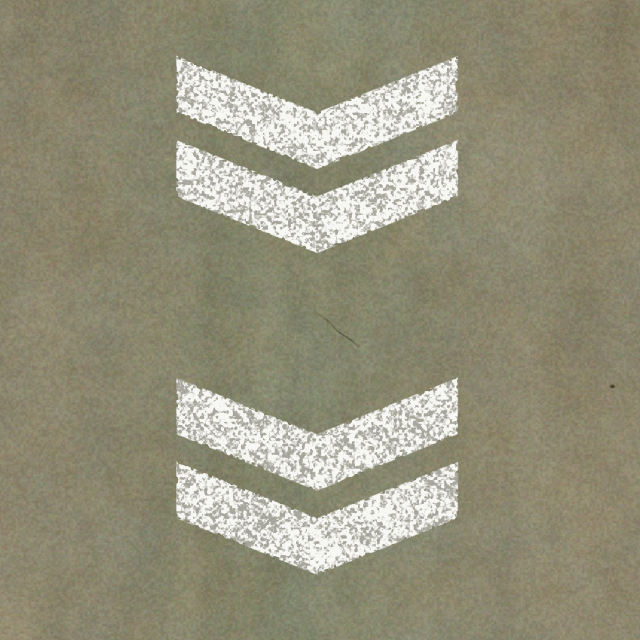
Give the GLSL for this texture, as a Shadertoy shader.

```glsl
// Weathered olive concrete carrying two pairs of chalky white chevrons.
// The ground is layered value noise with faint vertical streaks; each chevron is
// a sheared band with rough edges, worn by fine speckle and softer patches.

const vec3 GROUND = vec3(0.530, 0.518, 0.428);
const vec3 GREEN_TINT = vec3(-0.014, 0.002, -0.010);
const vec3 BROWN_TINT = vec3(0.012, -0.002, -0.006);
const vec3 PAINT_WORN = vec3(0.655, 0.650, 0.610);
const vec3 PAINT_FRESH = vec3(0.970, 0.970, 0.955);

const float CENTER_X = 0.4955;    // chevron axis
const float HALF_WIDTH = 0.2200;
const float SLOPE = 0.402;        // rise of each arm
const float THICKNESS = 0.0885;   // vertical extent of the band
const float TOP_NOTCH = 0.8242;   // inner corner of the highest chevron
const float STRIPE_STEP = 0.1312; // spacing inside a pair
const float PAIR_STEP = 0.5026;   // spacing between pairs
const float EDGE_ROUGHNESS = 0.0035;
const float GRAIN = 0.10;

float hash(vec2 p) {
    vec3 q = fract(vec3(p.xyx) * 0.1031);
    q += dot(q, q.yzx + 33.33);
    return fract((q.x + q.y) * q.z);
}

float noise(vec2 p) {
    vec2 cell = floor(p), f = fract(p);
    f = f * f * (3.0 - 2.0 * f);
    float low = mix(hash(cell), hash(cell + vec2(1, 0)), f.x);
    float high = mix(hash(cell + vec2(0, 1)), hash(cell + vec2(1, 1)), f.x);
    return mix(low, high, f.y);
}

float fbm(vec2 p) {
    float sum = 0.0, amp = 0.5;
    for (int i = 0; i < 5; i++) {
        sum += amp * noise(p);
        p = mat2(1.6, 1.2, -1.2, 1.6) * p + 17.3;
        amp *= 0.5;
    }
    return sum;
}

float segmentDistance(vec2 p, vec2 a, vec2 b) {
    vec2 ab = b - a;
    return length(p - a - ab * clamp(dot(p - a, ab) / dot(ab, ab), 0.0, 1.0));
}

// Signed distance to a chevron whose inner corner sits at height notch.
float chevron(vec2 p, float notch) {
    float x = abs(p.x - CENTER_X);
    float fromMiddle = p.y - (notch - 0.5 * THICKNESS + SLOPE * x);
    float band = (abs(fromMiddle) - 0.5 * THICKNESS) / sqrt(1.0 + SLOPE * SLOPE);
    return max(band, x - HALF_WIDTH);
}

vec3 concrete(vec2 p, float px) {
    vec3 color = GROUND;

    // Greener middle, browner flanks
    float middle = exp(-pow((p.x - 0.46) / 0.25, 2.0));
    color += mix(BROWN_TINT, GREEN_TINT, middle);

    // Broad stains, vertical streaks and mottling
    color += 0.075 * (fbm(p * 4.0 + 5.0) - 0.48);
    color += 0.030 * (noise(p * vec2(24.0, 2.0) + 31.0) - 0.5);
    color += 0.055 * (fbm(p * 28.0 + 11.0) - 0.48);
    color += vec3(0.04, 0.0, -0.03) * (fbm(p * 13.0 + 71.0) - 0.48);
    color += 0.020 * smoothstep(0.8, 1.0, p.y) * exp(-pow((p.x - 0.5) / 0.2, 2.0));

    // Fine grain with a little colour variation
    float grain = 0.6 * noise(p * 260.0) + 0.4 * noise(p * 470.0 + 9.0);
    color += GRAIN * (grain - 0.5);
    vec3 fleck = vec3(noise(p * 200.0 + 41.0), noise(p * 200.0 + 83.0), noise(p * 200.0 + 127.0));
    color += 0.035 * (fleck - 0.5);

    // Hairline crack and one dark pit
    vec2 bend = 0.004 * vec2(noise(p * 60.0) - 0.5, noise(p * 60.0 + 7.0) - 0.5);
    float crack = segmentDistance(p + bend, vec2(0.482, 0.520), vec2(0.560, 0.458));
    float strength = smoothstep(0.475, 0.530, p.x) * (0.5 + 0.5 * noise(p * 130.0));
    color -= 0.17 * strength * (1.0 - smoothstep(0.0004, 0.0010 + px, crack));
    float pit = length((p - vec2(0.957, 0.396)) * vec2(0.8, 1.0));
    color -= 0.24 * (1.0 - smoothstep(0.0012, 0.0030 + px, pit));
    return color;
}

vec3 chalk(vec2 p) {
    float speckle = 0.62 * noise(p * 230.0 + 3.0) + 0.38 * noise(p * 430.0 + 19.0);
    float patches = 0.30 * (fbm(p * 24.0 + 53.0) - 0.48);
    return mix(PAINT_WORN, PAINT_FRESH, smoothstep(0.24, 0.62, speckle + patches));
}

void mainImage(out vec4 fragColor, in vec2 fragCoord) {
    vec2 p = fragCoord / iResolution.xy;
    float px = 1.0 / iResolution.y;

    // Nearest of the four chevrons
    float d = 1.0;
    for (int i = 0; i < 4; i++) {
        float notch = TOP_NOTCH - float(i % 2) * STRIPE_STEP - float(i / 2) * PAIR_STEP;
        d = min(d, chevron(p, notch));
    }

    // Paint flakes inward along its border
    float flake = EDGE_ROUGHNESS * smoothstep(0.45, 0.9, noise(p * 210.0 + 61.0));
    float coverage = 1.0 - smoothstep(-px, px, d + flake);

    vec3 color = mix(concrete(p, px), chalk(p), coverage);
    fragColor = vec4(clamp(color, 0.0, 1.0), 1.0);
}
```
